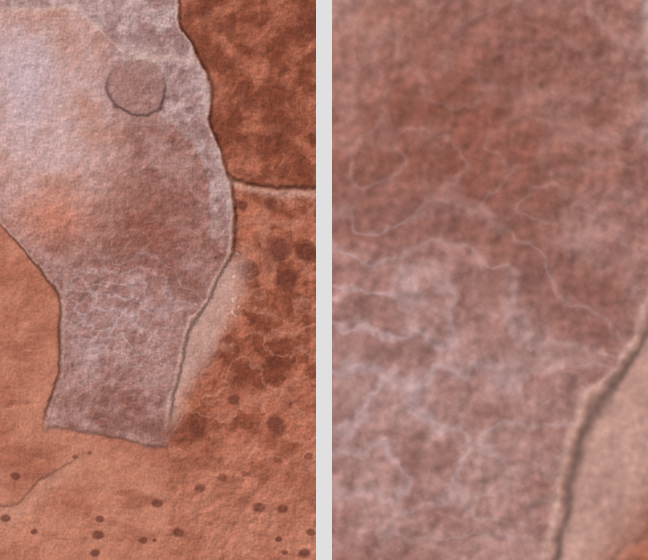
Left: the whole. Right: its middle third, enlarged.
Reproduce this texture procedurally as a WebGL 1 fragment shader.

```glsl
precision highp float;
uniform vec2 u_resolution;

vec2 hash2(vec2 c) {
  vec2 k = vec2(dot(c, vec2(127.1, 311.7)), dot(c, vec2(269.5, 183.3)));
  return 2.0 * fract(sin(k) * 43758.5) - 1.0;
}

float noise(vec2 p) {
  vec2 i = floor(p), f = fract(p), u = f * f * (3.0 - 2.0 * f), e = vec2(1, 0);
  float low = mix(dot(hash2(i), f), dot(hash2(i + e), f - e), u.x);
  float high = mix(dot(hash2(i + e.yx), f - e.yx), dot(hash2(i + 1.0), f - 1.0), u.x);
  return mix(low, high, u.y);
}

float fbm(vec2 p) {
  float sum = 0.0, amp = 0.6;
  for (int i = 0; i < 5; i++) {
    sum += amp * noise(p);
    p = mat2(1.6, 1.2, -1.2, 1.6) * p + 7.3;
    amp *= 0.56;
  }
  return sum;
}

float above(float d, float w) { return smoothstep(-w, w, d); }
float line(float d, float w) { return exp(-d * d / (w * w)); }
float blob(vec2 d, vec2 size) { d /= size; return exp(-dot(d, d)); }

// Scattered round stains, one candidate per cell
float stains(vec2 p, float density) {
  float s = 0.0;
  for (int j = -1; j <= 1; j++) for (int i = -1; i <= 1; i++) {
    vec2 c = floor(p) + vec2(i, j), r = hash2(c + 31.0);
    float size = 0.24 + 0.16 * r.y, d = length(p - c - 0.5 - 0.3 * hash2(c));
    s = max(s, step(r.x, 2.0 * density - 1.0) * (1.0 - smoothstep(0.55 * size, 1.2 * size, d)));
  }
  return s;
}

// Horizontal positions of the slab borders at height y
float ridgeX(float y) {
  float x = mix(0.525, 0.575, smoothstep(0.4, 0.7, y));
  x = mix(x, 0.735, smoothstep(0.66, 1.04, y));
  x = mix(x, 0.66, smoothstep(1.16, 1.4, y));
  return mix(x, 0.555, smoothstep(1.48, 1.75, y));
}

float leftX(float y) {
  float x = mix(0.14, 0.19, smoothstep(0.4, 0.62, y));
  return mix(x, -0.08, smoothstep(0.8, 1.2, y));
}

void main() {
  vec2 p = gl_FragCoord.xy / u_resolution.x;
  vec2 warp = vec2(fbm(p * 7.0), fbm(p * 7.0 + 40.0)), q = p + 0.035 * warp;
  float broad = fbm(p * 4.0 + 11.0), mottle = fbm(p * 13.0 + warp), fine = fbm(p * 38.0);

  // Signed distances to the borders
  float dRidge = q.x - ridgeX(q.y), dLeft = q.x - leftX(q.y);
  float dFloor = q.y - 0.385 - 0.03 * sin(q.x * 9.0);
  float dCrack = q.y - 1.222 + 0.05 * smoothstep(0.7, 0.82, q.x);
  float right = above(dRidge, 0.008), left = 1.0 - right;
  float slab = left * above(dLeft, 0.012) * above(dFloor, 0.014);

  // Orange ground with small stains along the bottom
  vec3 col = mix(vec3(0.66, 0.40, 0.32), vec3(0.76, 0.50, 0.41), above(broad + 0.5 * mottle + 0.05, 0.35));
  col = mix(col, vec3(0.58, 0.34, 0.27), 0.5 * above(fbm(p * vec2(6, 19)) - 0.18, 0.15));
  float streak = q.y - 0.17 - 0.17 * smoothstep(0.0, 0.28, q.x);
  float corner = 1.0 - smoothstep(0.15, 0.34, q.x);
  col = mix(col, vec3(0.78, 0.56, 0.48), 0.6 * corner * line(streak + 0.03, 0.035));
  float small = stains((p + 0.012 * warp) * vec2(15, 20), 0.24);
  col = mix(col, vec3(0.40, 0.22, 0.18), 0.7 * small * (1.0 - smoothstep(0.28, 0.42, p.y)));

  // Rust rock on the right, darker above the crack
  float upper = above(dCrack, 0.008);
  float patches = above(mottle + 0.6 * broad + 0.06 - 0.1 * upper, 0.26);
  vec3 rust = mix(vec3(0.50, 0.27, 0.20), vec3(0.70, 0.42, 0.33), patches);
  float vein = line(noise(p * vec2(7, 9) + 1.3 * warp), 0.055);
  rust = mix(rust, vec3(0.75, 0.51, 0.43), vein * mix(0.5, 0.12, upper));
  float big = stains((p + 0.03 * warp) * 8.5, 0.5);
  rust = mix(rust, vec3(0.38, 0.20, 0.16), big * mix(0.65, 0.3, upper));
  col = mix(col, rust, right * smoothstep(0.12, 0.5, p.y + 0.25 * p.x - 0.17));

  // Weathered mauve slab with a red heart, pale threads and a pale upper left
  float wear = above(mottle + 0.5 * broad + 0.4 * fine, 0.32);
  vec3 mauve = mix(vec3(0.55, 0.36, 0.32), vec3(0.68, 0.51, 0.48), wear);
  float heart = blob(q - vec2(0.45, 1.04), vec2(0.2, 0.15));
  mauve = mix(mauve, vec3(0.53, 0.29, 0.23), 0.75 * heart * above(mottle + 0.15, 0.25));
  float haze = blob(q - vec2(0.36, 0.78), vec2(0.25, 0.18));
  float thread = line(noise(p * vec2(17, 23) + 2.0 * warp), 0.09);
  mauve = mix(mauve, vec3(0.74, 0.62, 0.62), haze * 0.35 + thread * (0.15 + 0.4 * haze));
  float pale = (1.0 - smoothstep(0.24, 0.5, q.x + 0.15 * broad)) * smoothstep(0.98, 1.25, q.y);
  vec3 blush = mix(vec3(0.74, 0.54, 0.48), vec3(0.80, 0.66, 0.65), above(broad + 0.4 * mottle + 0.08, 0.3));
  blush = mix(blush, vec3(0.79, 0.70, 0.73), 0.8 * blob(q - vec2(0.08, 1.52), vec2(0.11, 0.16)));
  mauve = mix(mauve, blush, 0.92 * pale);
  mauve = mix(mauve, vec3(0.79, 0.50, 0.41), 0.8 * blob(q - vec2(0.16, 1.09), vec2(0.12, 0.09)));
  col = mix(col, mauve, slab);

  // Grey ridge, top ledge and hollow lobe
  float inner = q.x - mix(0.66, 0.36, smoothstep(1.18, 1.65, q.y));
  float ledge = q.y - 1.745 + 0.16 * smoothstep(0.2, 0.46, q.x);
  float band = left * max(above(inner, 0.012) * smoothstep(0.95, 1.1, q.y), above(ledge, 0.01));
  vec3 grey = mix(vec3(0.61, 0.47, 0.46), vec3(0.76, 0.65, 0.64), above(mottle + 0.4 * fine, 0.28));
  col = mix(col, grey, 0.85 * band);
  float lobe = length(q - vec2(0.435, 1.495)) - 0.088;
  col = mix(col, vec3(0.63, 0.46, 0.43), 0.65 - 0.65 * above(lobe, 0.008));

  // Pale tongue below the ridge, flecked at its outer edge
  float outer = q.x - mix(0.55, 0.77, smoothstep(0.36, 0.92, q.y));
  float tongue = right * (1.0 - above(outer, 0.045)) * above(q.y - 0.41, 0.05) * above(0.97 - q.y, 0.05);
  col = mix(col, vec3(0.76, 0.60, 0.56) + 0.09 * mottle, 0.88 * tongue);
  float fleck = above(noise(p * 55.0) - 0.3, 0.08) * blob(q - vec2(0.735, 0.85), vec2(0.055, 0.14));
  col = mix(col, vec3(0.88, 0.78, 0.74), 0.8 * fleck);

  // Lit rims and shadowed cracks along the borders
  float tall = above(q.y - 0.44, 0.04), side = tall * above(1.07 - q.y, 0.08);
  float rim = tall * line(dRidge + 0.004, 0.006) + right * line(dCrack + 0.012, 0.012);
  rim += left * line(ledge, 0.007) + 0.5 * side * line(dLeft - 0.008, 0.006);
  float gap = tall * line(dRidge - 0.009, 0.007) + right * line(dCrack - 0.007, 0.008);
  gap += side * line(dLeft + 0.004, 0.006) + line(lobe, 0.006) * above(1.52 - q.y, 0.06);
  gap += 0.6 * (line(dFloor, 0.007) * above(dLeft, 0.03) * left + corner * line(streak, 0.006));
  col = mix(col, vec3(0.82, 0.67, 0.62), 0.55 * min(rim, 1.0));
  col *= 1.0 - 0.34 * min(gap, 1.0);

  // Grainy relief lit from the upper left
  float relief = fbm(p * 26.0) - fbm(p * 26.0 + vec2(-0.13, 0.16));
  float rough = mix(0.3, 0.5, max(slab * (1.0 - 0.5 * pale), right - tongue));
  col *= 1.0 + rough * relief + 0.13 * noise(p * 120.0) + 0.09 * fine;
  gl_FragColor = vec4(clamp(col, 0.0, 1.0), 1);
}
```
